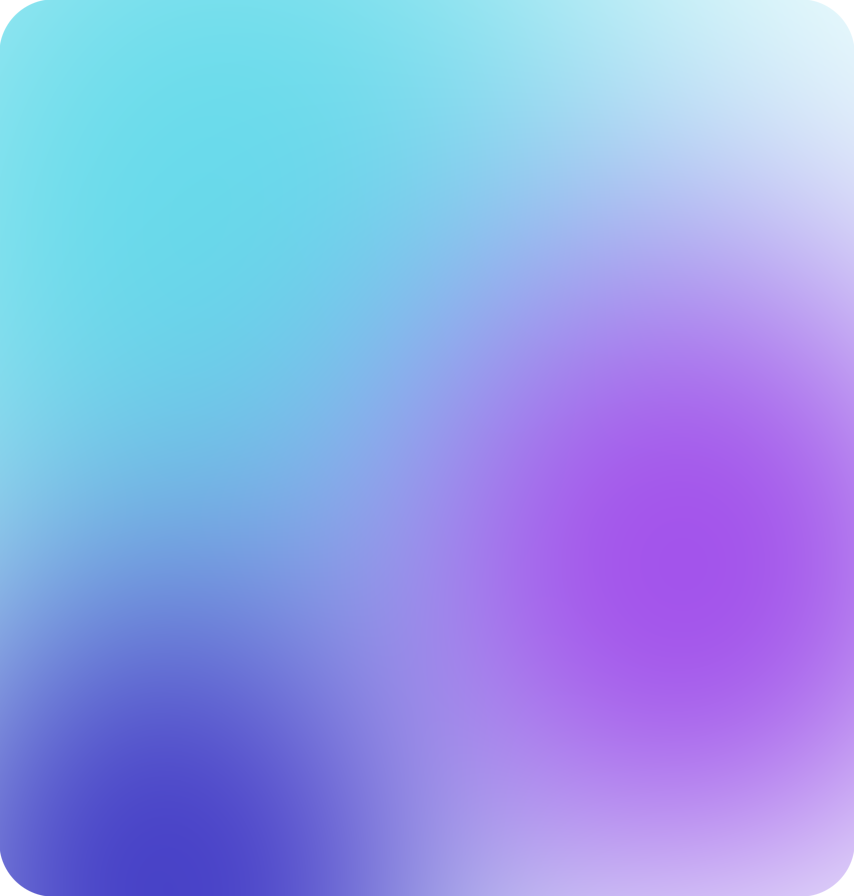
Give the GLSL for this background, as a Shadertoy shader.

```glsl
// Soft falloff around a centre, with a separate radius per axis
float glow(vec2 uv, vec2 centre, vec2 radius) {
    return exp(-pow(length((uv - centre) / radius), 2.4));
}

// Signed distance to a box with rounded corners
float roundedBox(vec2 p, vec2 halfSize, float radius) {
    vec2 q = abs(p) - halfSize + radius;
    return length(max(q, 0.0)) + min(max(q.x, q.y), 0.0) - radius;
}

void mainImage(out vec4 fragColor, in vec2 fragCoord) {
    vec2 uv = fragCoord / iResolution.xy;

    // Pale base under three blurred lights
    vec3 color = vec3(0.96, 1.0, 0.995);
    color = mix(color, vec3(0.41, 0.86, 0.92), glow(uv, vec2(0.26, 0.75), vec2(0.55, 0.63)));
    color = mix(color, vec3(0.28, 0.26, 0.78), glow(uv, vec2(0.20, 0.01), vec2(0.34, 0.39)));
    color = mix(color, vec3(0.64, 0.33, 0.92), glow(uv, vec2(0.80, 0.37), vec2(0.37, 0.38)));

    // Rounded card on white
    vec2 cardSize = iResolution.xy / iResolution.y;
    float edge = roundedBox((uv - 0.5) * cardSize, 0.5 * cardSize, 0.06);
    color = mix(color, vec3(1.0), smoothstep(0.0, 1.5 / iResolution.y, edge));

    fragColor = vec4(color, 1.0);
}
```
